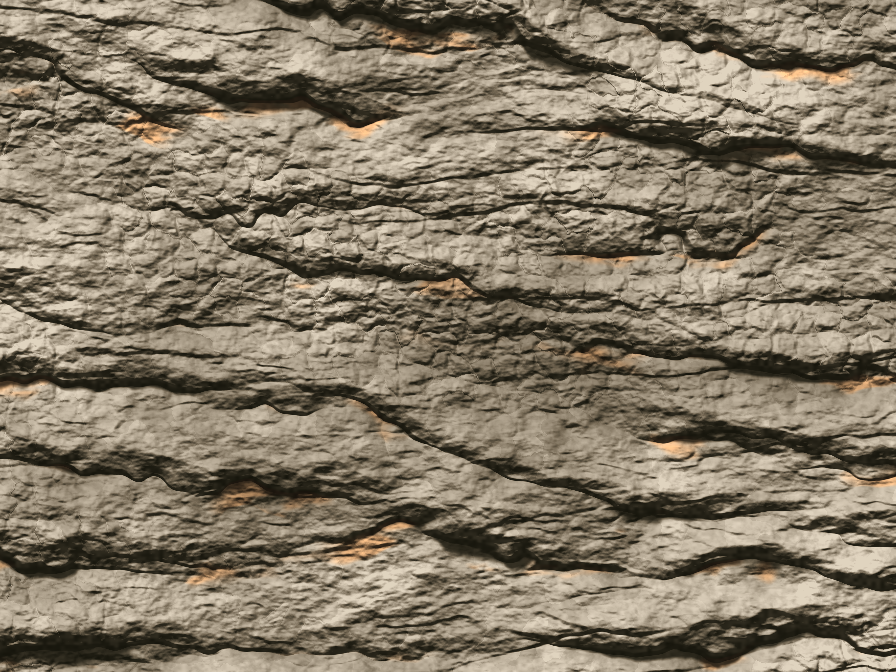
This texture is drawn by a WebGL 1 fragment shader. Its source:

```glsl
precision highp float;
// Sunlit old tree bark: rough overhanging ridges, cracked plates, flakes and shadowed furrows.
uniform vec2 u_resolution;

float hash(vec2 p) {
  p = fract(p * vec2(0.1031, 0.1137));
  p += dot(p, p.yx + 33.33);
  return fract((p.x + p.y) * p.x * 17.0 + p.y * 43.0);
}

float noise(vec2 p) {
  vec2 i = floor(p), f = fract(p);
  f = f * f * (3.0 - 2.0 * f);
  return mix(mix(hash(i), hash(i + vec2(1, 0)), f.x),
             mix(hash(i + vec2(0, 1)), hash(i + vec2(1, 1)), f.x), f.y);
}

float fbm(vec2 p) {
  float sum = 0.0, amp = 0.5;
  for (int i = 0; i < 4; i++) {
    sum += amp * noise(p);
    p = mat2(1.6, 1.2, -1.2, 1.6) * p + 7.3;
    amp *= 0.5;
  }
  return sum;
}

// Ragged sawtooth ridges: rounded lower flank, long slope up to the next furrow.
float ridges(vec2 p, float count, float seed) {
  float v = p.y * count + 1.3 * noise(p * vec2(1.3, 1.6) + seed)
          + 0.65 * noise(p * vec2(4.5, 5.0) + seed * 2.0)
          + 0.28 * noise(p * vec2(13.0, 15.0) + seed * 3.0)
          + 0.13 * noise(p * vec2(36.0, 40.0) + seed * 4.0);
  float f = fract(v);
  float strength = smoothstep(0.3, 0.85, noise(vec2(p.x * 3.2 + seed, floor(v) * 7.3 + seed)));
  float flank = 0.45 * smoothstep(0.0, 0.1, f) + 0.55 * smoothstep(0.0, 0.36, f);
  return flank * pow(1.0 - f, 0.7) * strength;
}

// Large relief; the ridges fan out towards the left.
float relief(vec2 p) {
  p.y += 0.24 * p.x * (p.y - 0.4);
  float broad = max(0.085 * ridges(p, 5.5, 3.7),
                    0.07 * ridges(p + vec2(0.0, 0.13 * p.x), 7.0, 21.4));
  return broad + 0.017 * ridges(p - vec2(0.0, 0.08 * p.x), 13.0, 47.2);
}

// Cellular plates: x is the distance to a crack, y a random value per plate.
vec2 plates(vec2 p) {
  p = p * vec2(29.0, 33.0) + 1.1 * vec2(fbm(p * 30.0), fbm(p * 30.0 + 19.0));
  vec2 cell = floor(p);
  float near = 9.0, next = 9.0, id = 0.0;
  for (int y = -1; y <= 1; y++) {
    for (int x = -1; x <= 1; x++) {
      vec2 c = cell + vec2(x, y);
      vec2 d = abs(c + 0.15 + 0.7 * vec2(hash(c + 11.0), hash(c + 57.0)) - p);
      float dist = mix(length(d), max(d.x, d.y), 0.5);
      if (dist < near) {
        next = near;
        near = dist;
        id = hash(c + 91.0);
      } else {
        next = min(next, dist);
      }
    }
  }
  return vec2(next - near, id);
}

// Full surface: relief, plates on some ridges, thin layered flakes and roughness.
float surface(vec2 p) {
  vec2 plate = plates(p);
  float cracked = smoothstep(0.3, 0.75, noise(p * vec2(3.0, 6.0) + 5.0));
  float layers = 5.0 * fbm(p * vec2(8.0, 21.0) + 40.0);
  float flakes = floor(layers) + smoothstep(0.0, 0.4, fract(layers));
  float h = relief(p) + 0.0045 * (1.0 - 0.6 * cracked) * flakes;
  h += (0.0005 + 0.0035 * cracked) * (smoothstep(0.0, 0.5, plate.x) + 0.5 * plate.y);
  h += 0.019 * fbm(p * vec2(22.0, 40.0));
  return h + 0.0035 * fbm(p * vec2(85.0, 115.0) + 31.0);
}

void main() {
  vec2 p = gl_FragCoord.xy / u_resolution.y;

  // Diffuse sunlight from the upper left.
  float e = 0.0023;
  float h = surface(p);
  vec2 slope = vec2(surface(p + vec2(e, 0)) - h, surface(p + vec2(0, e)) - h) / e;
  vec3 normal = normalize(vec3(-slope, 1.0));
  float diffuse = max(dot(normal, normalize(vec3(-0.25, 0.72, 0.65))), 0.0);

  // Shadows cast by the overhanging ridge edges.
  float ground = relief(p), cover = 0.0;
  for (int i = 1; i <= 10; i++) {
    float d = 0.006 * float(i);
    cover = max(cover, relief(p + vec2(-0.32, 0.95) * d) - ground - 0.95 * d);
  }
  float shadow = smoothstep(0.001, 0.016, cover + 0.016 * (fbm(p * 45.0) - 0.5));

  // Weathering, plate tint and grain set the tone.
  vec2 plate = plates(p);
  float weather = 0.58 + 0.75 * fbm(p * vec2(4.0, 7.0) + 13.0) + 0.14 * (plate.y - 0.5);
  weather += 2.0 * (ground - 0.02);
  float light = diffuse * (1.0 - 0.85 * shadow) + 0.09 * (1.0 - 0.6 * shadow);
  float tone = 0.04 + 0.84 * light * weather;
  tone += 0.12 * (noise(p * vec2(150.0, 190.0)) - 0.5) * (1.0 - 0.6 * shadow);
  tone = clamp(tone, 0.0, 1.0);

  vec3 furrow = vec2(0.05, 0.02).xxy, bark = vec3(0.46, 0.41, 0.33), pale = vec3(0.88, 0.83, 0.75);
  vec3 color = mix(furrow, bark, min(tone * 2.0, 1.0));
  color = mix(color, pale, max(tone * 2.0 - 1.0, 0.0));

  // Fresh orange inner bark shows in broken streaks below the overhangs.
  float overhang = smoothstep(0.006, 0.02, relief(p + vec2(0.0, 0.04)) - ground);
  float fresh = overhang * smoothstep(0.021, 0.01, ground) * smoothstep(0.46, 0.6, fbm(p * vec2(9.0, 26.0) + 70.0));
  color = mix(color, vec3(1.12, 0.82, 0.54) * (0.05 + tone), 0.75 * fresh);
  gl_FragColor = vec4(color, 1.0);
}
```
